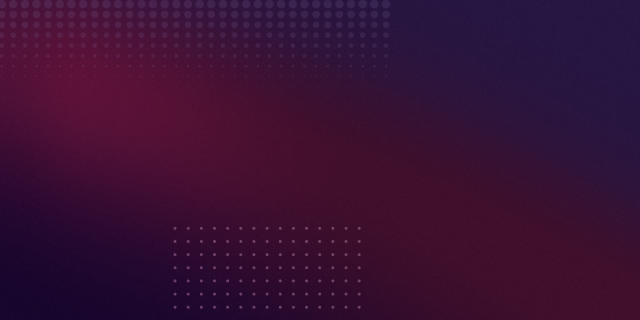
Write a WebGL 2 fragment shader that draws this background.

```glsl
#version 300 es
precision highp float;

uniform vec2 u_resolution;
out vec4 fragColor;

const vec3 INDIGO = vec3(0.085, 0.02, 0.175);
const vec3 NAVY = vec3(0.148, 0.085, 0.255);
const vec3 CRIMSON = vec3(0.365, 0.07, 0.22);
const vec3 MAROON = vec3(0.255, 0.058, 0.168);
const vec3 LAVENDER = vec3(0.50, 0.40, 0.60);
const vec3 ROSE = vec3(0.68, 0.46, 0.62);

float hash(vec2 p) {
    vec3 q = fract(vec3(p.xyx) * 0.1031);
    q += dot(q, q.yzx + 33.33);
    return fract((q.x + q.y) * q.z);
}

float gaussian(float d, float sigma) {
    return exp(-0.5 * d * d / (sigma * sigma));
}

// Nearest cell of a finite grid, counted right and down from its top left dot
vec2 nearestCell(vec2 p, vec2 first, vec2 spacing, vec2 count) {
    vec2 cell = round((p - first) / spacing * vec2(1.0, -1.0));
    return clamp(cell, vec2(0.0), count - 1.0);
}

// Smooth coverage of the dot that belongs to a cell
float dotCoverage(vec2 p, vec2 first, vec2 spacing, vec2 cell, float radius, float pixel) {
    vec2 center = first + cell * spacing * vec2(1.0, -1.0);
    float d = length(p - center) - radius;
    return 1.0 - smoothstep(-0.6 * pixel, 0.6 * pixel, d);
}

// Dark corners divided by a curved diagonal glow
vec3 backdrop(vec2 p) {
    float ridge = 0.80 - 0.22 * p.x - 0.08 * p.x * p.x;
    float d = p.y - ridge;
    float sigma = d > 0.0 ? 0.24 : 0.28 + 0.1 * p.x * p.x;
    vec3 base = mix(INDIGO, NAVY, smoothstep(-0.3, 0.3, d));
    vec3 glow = mix(CRIMSON, MAROON, smoothstep(0.2, 1.15, p.x));
    float edgeFade = mix(0.82, 1.0, smoothstep(0.0, 0.25, p.x));
    return mix(base, glow, gaussian(d, sigma) * edgeFade);
}

void main() {
    float pixel = 1.0 / u_resolution.y;
    vec2 p = gl_FragCoord.xy * pixel;
    vec3 color = backdrop(p);

    // Halftone whose dots shrink downward
    vec2 first = vec2(0.005, 0.987);
    vec2 spacing = vec2(0.0364, 0.0323);
    vec2 cell = nearestCell(p, first, spacing, vec2(34.0, 9.0));
    float shrink = cell.y / 8.0;
    float halftone = dotCoverage(p, first, spacing, cell, mix(0.0132, 0.0014, shrink), pixel);
    color = mix(color, LAVENDER, 0.19 * halftone * mix(1.0, 0.7, shrink));

    // Even grid of fine dots
    first = vec2(0.547, 0.2865);
    spacing = vec2(0.0411);
    cell = nearestCell(p, first, spacing, vec2(15.0, 7.0));
    float fineDots = dotCoverage(p, first, spacing, cell, 0.0046, pixel);
    color = mix(color, ROSE, 0.5 * fineDots);

    // Fine grain
    color += (hash(floor(p * 256.0)) - 0.5) * 0.012;
    fragColor = vec4(color, 1.0);
}
```
